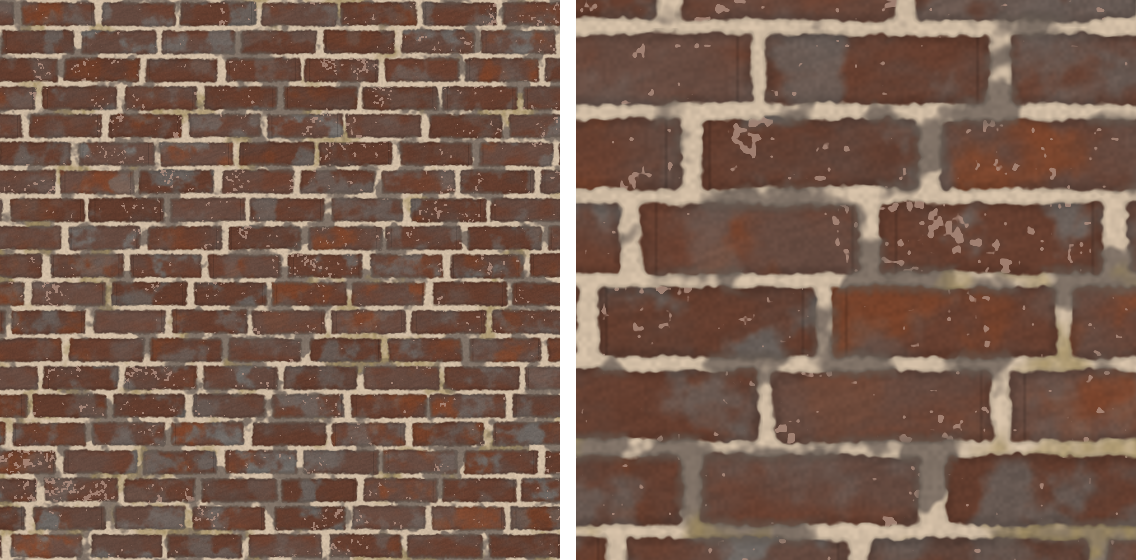
Left, the full canvas; right, a detail of the centre.
Give the GLSL for this texture, as a Shadertoy shader.

```glsl
const vec2 GRID = vec2(7.0, 20.0);             // bricks across, courses up
const vec2 BRICK_HALF = vec2(1.305, 0.412);    // in course heights

const vec3 BRICK_RED = vec3(0.405, 0.250, 0.190);
const vec3 BRICK_BROWN = vec3(0.385, 0.282, 0.242);
const vec3 BURNT_ORANGE = vec3(0.500, 0.265, 0.155);
const vec3 BLUE_GREY = vec3(0.435, 0.420, 0.405);
const vec3 CHIP_PINK = vec3(0.690, 0.560, 0.500);
const vec3 MORTAR = vec3(0.820, 0.740, 0.645);
const vec3 GRIME = vec3(0.500, 0.445, 0.400);
const vec3 LICHEN = vec3(0.620, 0.540, 0.360);

float hash(vec2 p) {
    vec3 q = fract(vec3(p.xyx) * 0.1031);
    q += dot(q, q.yzx + 33.33);
    return fract((q.x + q.y) * q.z);
}

float noise(vec2 p) {
    vec2 i = floor(p), f = fract(p);
    f = f * f * (3.0 - 2.0 * f);
    return mix(mix(hash(i), hash(i + vec2(1, 0)), f.x),
               mix(hash(i + vec2(0, 1)), hash(i + vec2(1, 1)), f.x), f.y);
}

float fbm(vec2 p) {
    float sum = 0.0, weight = 0.533;
    for (int i = 0; i < 4; i++) {
        sum += weight * noise(p);
        p = mat2(1.6, 1.2, -1.2, 1.6) * p + 17.3;
        weight *= 0.5;
    }
    return sum;
}

float roundedBox(vec2 p, vec2 halfSize, float radius) {
    vec2 q = abs(p) - halfSize + radius;
    return length(max(q, 0.0)) + min(max(q.x, q.y), 0.0) - radius;
}

// Quarter-brick stepping, with a break in the bond near the top
float courseShift(float course) {
    float jitter = (hash(vec2(course, 4.7)) - 0.5) * 0.14;
    return 0.07 + 0.25 * course + 0.42 * step(12.5, course) + jitter;
}

// Signed distance to a brick with shifted, tilted and ragged sides
float brickDistance(vec2 local, vec2 id, vec2 p) {
    vec2 shift = vec2(hash(id + 11.0), hash(id + 23.0)) - 0.5;
    vec2 halfSize = BRICK_HALF;
    halfSize.x += (hash(id + 37.0) - 0.5) * 0.09;
    local -= shift * vec2(0.09, 0.03);
    local.x += local.y * (hash(id + 41.0) - 0.5) * 0.12;
    local.y += local.x * (hash(id + 53.0) - 0.5) * 0.02;
    float ragged = (fbm(p * 3.0) - 0.5) * 0.10 + (noise(p * 13.0) - 0.5) * 0.045;
    return roundedBox(local, halfSize, 0.07) + ragged;
}

vec3 brickColor(vec2 local, vec2 id, vec2 p, float d) {
    vec2 seed = p + 31.0 * vec2(hash(id + 61.0), hash(id + 67.0));
    float tone = hash(id + 71.0);
    float cloud = fbm(seed * vec2(1.0, 1.5));
    vec3 color = mix(BRICK_RED, BRICK_BROWN, smoothstep(0.3, 0.7, cloud + (tone - 0.5) * 0.4));

    // Fired patches
    float heat = smoothstep(0.50, 0.72, fbm(seed * 1.1 + 40.0));
    float orange = smoothstep(0.25, 1.0, hash(id + 79.0));
    color = mix(color, BURNT_ORANGE, heat * orange * 0.75);
    float cool = smoothstep(0.48, 0.70, fbm(seed * 1.4 + 80.0));
    color = mix(color, BLUE_GREY, cool * mix(0.2, 0.95, hash(id + 83.0)));

    // Grain, slanted streaks and darker rim
    float grain = noise(p * 22.0) - 0.5;
    float streak = noise(vec2(p.x * 2.0 + p.y * 3.0, p.y * 14.0 - p.x * 5.0)) - 0.5;
    color *= 1.0 + 0.09 * grain + 0.08 * streak + 0.12 * (tone - 0.5);
    color *= mix(1.0, 0.86, smoothstep(-0.14, -0.01, d));
    float endCrease = smoothstep(0.035, 0.0, abs(abs(local.x) - 1.17));
    color *= 1.0 - 0.13 * endCrease * step(0.55, hash(id + sign(local.x) + 89.0));

    // Chips gather in clusters
    float wear = smoothstep(0.46, 0.76, fbm(seed * 0.9 + 120.0));
    wear *= 0.35 + 0.65 * hash(id + 97.0);
    float chipNoise = 0.65 * noise(p * 9.0) + 0.35 * noise(p * 19.0 + 7.0);
    float limit = mix(0.87, 0.55, wear);
    float chips = smoothstep(limit, limit + 0.06, chipNoise);
    return mix(color, CHIP_PINK, chips * 0.8);
}

vec3 mortarColor(vec2 p, float d, float stain) {
    vec3 color = mix(MORTAR, GRIME, stain);
    float lichen = smoothstep(0.60, 0.72, fbm(p * 0.8 + 200.0));
    color = mix(color, LICHEN, lichen * (0.3 + 0.5 * noise(p * 8.0)));
    color *= 1.0 + 0.09 * (noise(p * 17.0) - 0.5);
    return color * mix(0.86, 1.0, smoothstep(0.0, 0.06, d));
}

void mainImage(out vec4 fragColor, in vec2 fragCoord) {
    vec2 uv = fragCoord / iResolution.xy;
    vec2 p = uv * GRID.y;                      // one unit per course height
    float course = floor(p.y);
    float x = uv.x * GRID.x - courseShift(course);
    vec2 id = vec2(mod(floor(x), GRID.x), course);
    vec2 local = vec2((fract(x) - 0.5) * GRID.y / GRID.x, fract(p.y) - 0.5);

    float d = brickDistance(local, id, p);
    float stain = smoothstep(0.51, 0.62, fbm(p * 1.3 + 160.0));
    vec3 brick = brickColor(local, id, p, d);
    brick = mix(brick, GRIME * 0.85, stain * smoothstep(-0.13, 0.0, d) * 0.55);
    vec3 mortar = mortarColor(p, d, stain);

    float soft = 0.012 + 0.7 * GRID.y / iResolution.y;
    fragColor = vec4(mix(brick, mortar, smoothstep(-soft, soft, d)), 1.0);
}
```
